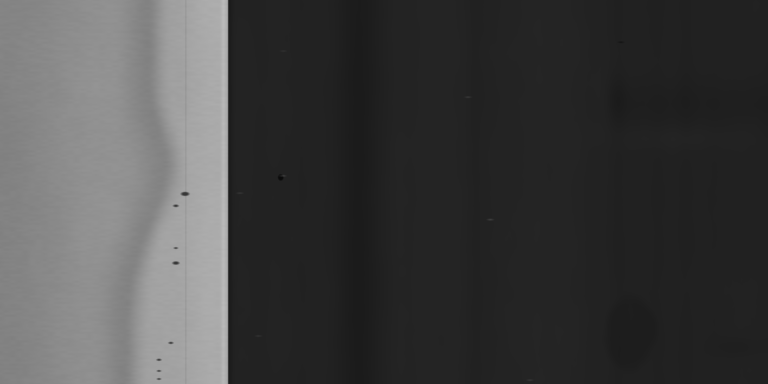
A Shadertoy shader for this texture:

```glsl
// A pale worn strip beside a wide dark panel, both faintly stained and specked.
// Smooth ramps and bell curves shade the two surfaces, loops scatter the specks,
// and layered value noise adds grain. Lengths are in canvas heights.

const float EDGE_X = 0.594;   // border between pale strip and dark panel
const float SEAM_X = 0.484;   // thin vertical line in the strip

float hash(vec2 p) {
    return fract(sin(dot(p, vec2(127.1, 311.7))) * 43758.5453);
}

float noise(vec2 p) {
    vec2 cell = floor(p), f = fract(p);
    f = f * f * (3.0 - 2.0 * f);
    float low = mix(hash(cell), hash(cell + vec2(1, 0)), f.x);
    float high = mix(hash(cell + vec2(0, 1)), hash(cell + vec2(1, 1)), f.x);
    return mix(low, high, f.y);
}

float fbm(vec2 p) {
    float sum = 0.0, weight = 0.5;
    for (int i = 0; i < 4; i++) {
        sum += weight * noise(p);
        p = p * 2.03 + 7.1;
        weight *= 0.5;
    }
    return sum;
}

float bell(float x, float center, float width) {
    float t = (x - center) / width;
    return exp(-t * t);
}

float bell2(vec2 p, vec2 center, vec2 size) {
    vec2 t = (p - center) / size;
    return exp(-dot(t, t));
}

float ellipseMask(vec2 p, vec2 center, vec2 radius, float px) {
    float d = (length((p - center) / radius) - 1.0) * min(radius.x, radius.y);
    return 1.0 - smoothstep(-px, px, d);
}

// Strip specks: xy is the centre, z the half width.
float stripSpecks(vec2 p, float px) {
    vec3 specks[8] = vec3[8](
        vec3(0.482, 0.495, 0.010), vec3(0.458, 0.464, 0.006),
        vec3(0.458, 0.354, 0.004), vec3(0.458, 0.315, 0.008),
        vec3(0.445, 0.107, 0.005), vec3(0.414, 0.063, 0.005),
        vec3(0.414, 0.034, 0.004), vec3(0.414, 0.013, 0.004));
    float mask = 0.0;
    for (int i = 0; i < 8; i++) {
        vec2 radius = specks[i].z * vec2(1.0, 0.5);
        mask = max(mask, ellipseMask(p, specks[i].xy, radius, px));
    }
    return mask;
}

// Panel specks: z is the signed brightness of each.
float panelSpecks(vec2 p, float px) {
    vec3 specks[8] = vec3[8](
        vec3(0.736, 0.542, 0.13), vec3(1.277, 0.428, 0.11),
        vec3(0.625, 0.497, 0.07), vec3(1.219, 0.747, 0.08),
        vec3(0.738, 0.867, 0.05), vec3(1.617, 0.890, -0.05),
        vec3(0.673, 0.125, 0.06), vec3(1.380, 0.010, 0.07));
    float light = 0.0;
    for (int i = 0; i < 8; i++) {
        light += specks[i].z * ellipseMask(p, specks[i].xy, vec2(0.006, 0.002), px);
    }
    return light;
}

float paleStrip(vec2 p, float px) {
    // A winding stain, crisp on its right side and soft on its left
    float stainX = mix(0.325, 0.385, smoothstep(0.2, 0.5, p.y))
                 + 0.04 * bell(p.y, 0.57, 0.11)
                 + 0.012 * (fbm(vec2(p.y * 9.0, 2.0)) - 0.5);
    float offset = p.x - stainX;
    float stain = bell(offset, 0.0, offset < 0.0 ? 0.055 : 0.03);

    float tone = mix(0.515, 0.575, smoothstep(0.0, 0.32, p.x));
    tone += 0.06 * smoothstep(0.0, 0.07, offset);
    tone += 0.035 * smoothstep(0.45, 0.56, p.x);
    tone -= 0.06 * stain;
    tone -= 0.045 * bell(p.x, SEAM_X, 0.002);
    tone += 0.05 * bell(p.x, EDGE_X - 0.012, 0.006);
    tone += 0.03 * (fbm(p * vec2(9.0, 5.0)) - 0.47);
    tone += 0.015 * (noise(p * vec2(60.0, 180.0)) - 0.5);
    return mix(tone, 0.17, 0.9 * stripSpecks(p, px));
}

float darkPanel(vec2 p, float px) {
    // Broad vertical bands
    float tone = 0.134;
    tone -= 0.025 * bell(p.x, 0.935, 0.055);
    tone += 0.008 * bell(p.x, 1.12, 0.10);
    tone -= 0.008 * bell(p.x, 1.235, 0.03);
    tone += 0.006 * bell(p.x, 1.42, 0.12);
    tone -= 0.03 * bell(p.x, EDGE_X, 0.012);
    tone += 0.006 * (noise(vec2(p.x * 28.0, 3.0)) - 0.5);

    // Faint stains on the right
    float right = smoothstep(1.56, 1.62, p.x);
    tone -= 0.006 * right;
    tone -= 0.010 * right * bell(p.y, 0.73, 0.06);
    tone += 0.010 * bell2(p, vec2(1.76, 0.64), vec2(0.16, 0.03));
    tone -= 0.012 * bell2(p, vec2(1.605, 0.74), vec2(0.025, 0.05));
    tone -= 0.010 * bell2(p, vec2(1.92, 0.095), vec2(0.06, 0.025));
    vec2 warp = 0.03 * vec2(fbm(p * 12.0) - 0.47, fbm(p * 12.0 + 5.0) - 0.47);
    tone -= 0.014 * ellipseMask(p + warp, vec2(1.645, 0.13), vec2(0.065, 0.095), 0.012);

    tone += 0.006 * (fbm(p * vec2(14.0, 8.0)) - 0.47);
    tone -= 0.09 * ellipseMask(p, vec2(0.731, 0.538), vec2(0.007, 0.008), px);
    return tone + panelSpecks(p, px);
}

void mainImage(out vec4 fragColor, in vec2 fragCoord) {
    vec2 p = fragCoord / iResolution.y;
    float px = 1.0 / iResolution.y;
    float side = smoothstep(-px, px, p.x - EDGE_X);
    float tone = mix(paleStrip(p, px), darkPanel(p, px), side);
    fragColor = vec4(vec3(clamp(tone, 0.0, 1.0)), 1.0);
}
```
